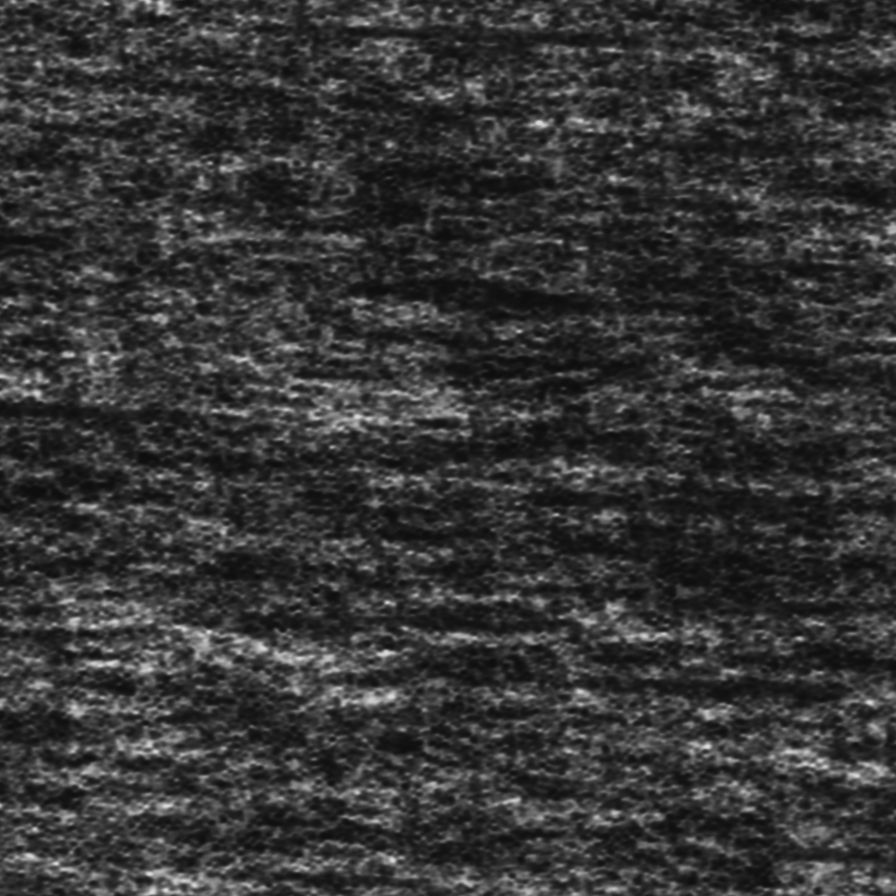
A Shadertoy shader for this texture:

```glsl
// Dark fibrous grain: fine grey speckle drawn out into nearly level streaks.
// Noise layers of different stretch add up to a bell-shaped height, long soft
// grooves are cut into it, and an exponential tone curve turns it into grey.

const float FIBRE_SLOPE = 0.045;   // fall of the fibres from left to right
const int GROOVE_COUNT = 22;

float hash(vec2 p) {
    return fract(sin(dot(p, vec2(127.1, 311.7))) * 43758.5453);
}

// Smooth value noise scaled to zero mean and about unit deviation
float noise(vec2 p, float seed) {
    p += seed * vec2(17.37, 29.61);
    vec2 cell = floor(p);
    vec2 f = fract(p);
    f = f * f * (3.0 - 2.0 * f);
    float low = mix(hash(cell), hash(cell + vec2(1.0, 0.0)), f.x);
    float high = mix(hash(cell + vec2(0.0, 1.0)), hash(cell + vec2(1.0, 1.0)), f.x);
    return (mix(low, high, f.y) * 2.0 - 1.0) * 2.33;
}

vec2 rotate(vec2 p, float angle) {
    float c = cos(angle), s = sin(angle);
    return vec2(c * p.x - s * p.y, s * p.x + c * p.y);
}

// Small grains, two slightly turned lattices to hide the grid
float speckle(vec2 p) {
    float a = noise(rotate(p, 0.16) * vec2(135.0, 205.0), 1.0);
    float b = noise(rotate(p, -0.23) * vec2(150.0, 230.0), 2.0);
    return 0.42 * a + 0.40 * b;
}

// Threads from short dashes to long bands, in fibre coordinates
float streaks(vec2 p) {
    float dashes = noise(p * vec2(48.0, 135.0), 3.0);
    float threads = noise(p * vec2(15.0, 88.0), 4.0);
    float bands = noise(p * vec2(5.0, 42.0), 5.0);
    return 0.46 * dashes + 0.44 * threads + 0.32 * bands;
}

// Broad lighter and darker patches, brighter towards the bottom
float patches(vec2 p) {
    return 0.20 * noise(p * vec2(4.0, 9.0), 6.0)
         + 0.16 * noise(p * vec2(9.0, 20.0), 7.0)
         + 0.75 * (0.42 - smoothstep(0.0, 0.5, p.y) * 0.56);
}

// One tapered dark groove; returns its depth at p
float groove(vec2 p, vec2 centre, float halfLength, float halfWidth, float slope) {
    vec2 d = p - centre;
    float along = abs(d.x) / halfLength;
    float across = abs(d.y + slope * d.x) / halfWidth;
    float taper = 1.0 - smoothstep(0.45, 1.0, along);
    return taper * (1.0 - smoothstep(0.35, 1.5, across));
}

float grooves(vec2 p) {
    p.y += 0.0016 * noise(p * vec2(22.0, 60.0), 8.0);
    float depth = 0.0;
    for (int i = 0; i < GROOVE_COUNT; i++) {
        float id = float(i);
        vec2 centre = vec2(hash(vec2(id, 1.3)), (id + hash(vec2(id, 2.7))) / float(GROOVE_COUNT));
        float size = hash(vec2(id, 4.1));
        float halfLength = mix(0.07, 0.28, size * size);
        float halfWidth = mix(0.004, 0.008, hash(vec2(id, 5.9)));
        float slope = mix(0.01, 0.08, hash(vec2(id, 7.7)));
        depth = max(depth, groove(p, centre, halfLength, halfWidth, slope));
    }
    return depth;
}

// Maps a bell-shaped height to a dark grey with a long bright tail
float tone(float height) {
    height = clamp(height, -3.0, 3.2);
    return 0.05 + exp(-1.97 + 0.80 * height - 0.08 * height * height);
}

void mainImage(out vec4 fragColor, in vec2 fragCoord) {
    vec2 uv = fragCoord / iResolution.y;

    // Tilt and gently bend the fibre direction
    vec2 fibre = uv;
    fibre.y += FIBRE_SLOPE * uv.x + 0.003 * noise(uv * vec2(5.0, 8.0), 9.0);

    float height = speckle(uv) + streaks(fibre) + patches(uv);
    float cut = grooves(uv);
    height = mix(height, height * 0.6 - 1.25, cut * 0.85) + 0.10;

    fragColor = vec4(vec3(tone(height)), 1.0);
}
```
